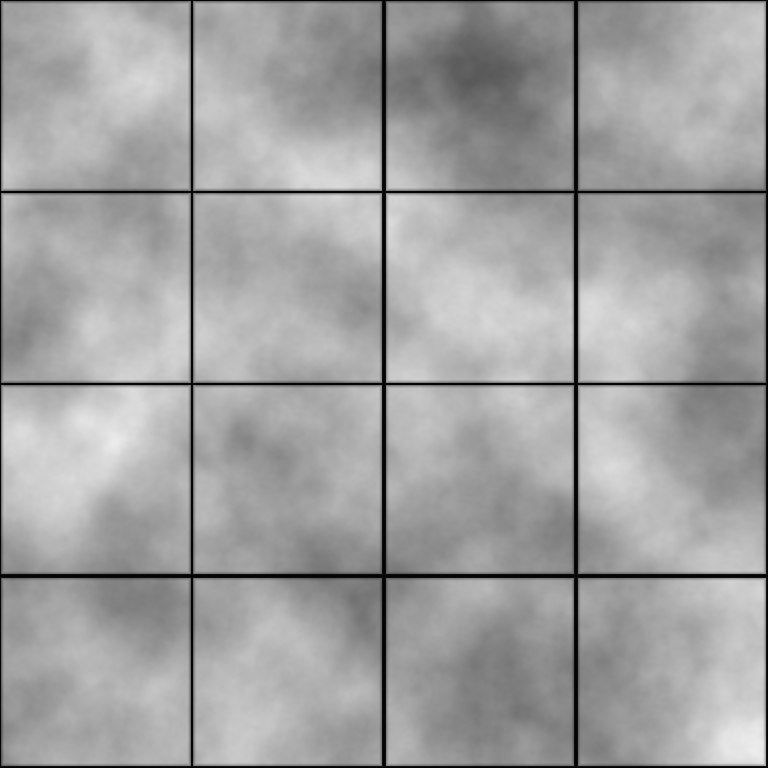
This pattern is drawn by a Shadertoy shader. Its source:

```glsl
// A four by four grid of square tiles in cloudy grey stone, split by black joints.
// Layered value noise flows across the tiles, each tile shifts slightly in tone,
// and the joints vary in width with a faint soft shadow along their edges.

const float TILES = 4.0;           // repeats across and down
const float CLOUD_SCALE = 6.0;     // largest noise cells across the canvas
const int   OCTAVES = 6;
const float BASE_GREY = 0.65;
const float CLOUD_CONTRAST = 0.74;
const float TILE_VARIATION = 0.08; // spread of tone between tiles
const float THIN_JOINT = 0.0016;   // half widths, in canvas units
const float THICK_JOINT = 0.0024;
const float SHADOW_REACH = 0.0045;
const float SHADOW_DEPTH = 0.28;
const vec3  JOINT_COLOR = vec3(0.015);

float hash(vec2 p) {
    return fract(sin(dot(p, vec2(127.1, 311.7))) * 43758.5453);
}

float valueNoise(vec2 p) {
    vec2 cell = floor(p);
    vec2 f = fract(p);
    vec2 w = f * f * (3.0 - 2.0 * f);
    float low = mix(hash(cell), hash(cell + vec2(1.0, 0.0)), w.x);
    float high = mix(hash(cell + vec2(0.0, 1.0)), hash(cell + 1.0), w.x);
    return mix(low, high, w.y);
}

// Sum of rotated octaves, normalised to 0..1
float clouds(vec2 p) {
    const mat2 turn = mat2(0.8, 0.6, -0.6, 0.8);
    float sum = 0.0, total = 0.0, amplitude = 0.5;
    for (int i = 0; i < OCTAVES; i++) {
        sum += amplitude * valueNoise(p);
        total += amplitude;
        p = turn * p * 2.03 + vec2(17.3, 9.1);
        amplitude *= 0.5;
    }
    return sum / total;
}

void mainImage(out vec4 fragColor, in vec2 fragCoord) {
    vec2 uv = fragCoord / iResolution.xy;
    float pixel = 1.0 / min(iResolution.x, iResolution.y);
    vec2 grid = uv * TILES;

    // Stone surface
    float tone = hash(floor(grid) + 3.7) - 0.5;
    float cloud = clouds(uv * CLOUD_SCALE + vec2(4.2, 7.6)) - 0.5;
    float grey = BASE_GREY + CLOUD_CONTRAST * cloud + TILE_VARIATION * tone;

    // Distance to the nearest joint on each axis, less its half width
    vec2 nearest = floor(grid + 0.5);
    vec2 thick = vec2(step(1.5, nearest.x), step(nearest.y, 1.5));
    vec2 halfWidth = mix(vec2(THIN_JOINT), vec2(THICK_JOINT), thick);
    vec2 edge = abs(grid - nearest) / TILES - halfWidth;
    float dist = min(edge.x, edge.y);

    // Soft shadow, then the joint itself
    grey *= 1.0 - SHADOW_DEPTH * (1.0 - smoothstep(0.0, SHADOW_REACH, dist));
    float joint = 1.0 - smoothstep(-0.5 * pixel, 0.5 * pixel, dist);
    vec3 color = mix(vec3(grey), JOINT_COLOR, joint);

    fragColor = vec4(clamp(color, 0.0, 1.0), 1.0);
}
```
